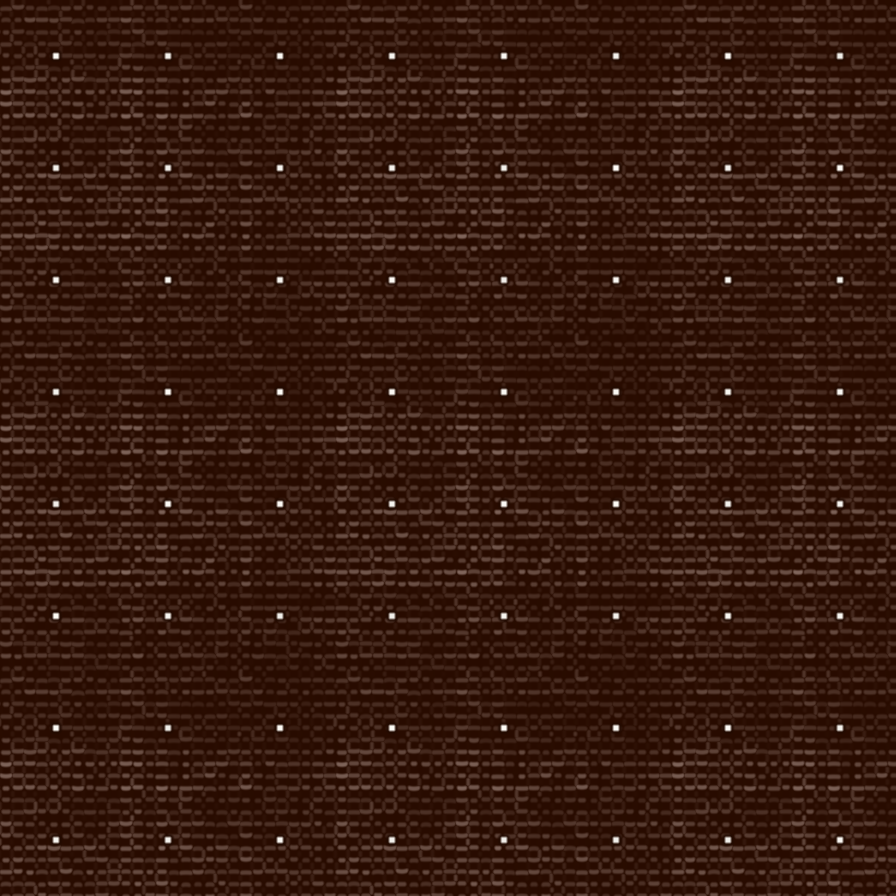
A Shadertoy shader for this texture:

```glsl
#define DOTS 8.0
#define DOT_HALF 0.0033
#define THREADS 28.0
#define WEAVE_TILE 0.375
#define SOFTNESS 0.26
#define DASH_RADIUS 0.05
#define TICK_RADIUS 0.02
#define DARK_BAND vec2(0.71, 0.63)
#define GROUND vec3(0.158, 0.045, 0.0)
#define THREAD vec3(0.44, 0.335, 0.295)
#define DOT_COLOR vec3(1.0, 0.99, 0.97)

float hash(vec2 p) {
    vec3 q = fract(p.xyx * vec3(0.1031, 0.1030, 0.0973));
    q += dot(q, q.yzx + 33.33);
    return fract((q.x + q.y) * q.z);
}

// Soft-edged stroke along x, bent into a shallow arc
float stroke(vec2 p, float halfLength, float radius, float bend) {
    p.y -= bend * p.x * p.x;
    p.x -= clamp(p.x, -halfLength, halfLength);
    return 1.0 - smoothstep(radius, radius + SOFTNESS, length(p));
}

// Irregular cloth: broken horizontal threads joined by fainter vertical ones
float weave(vec2 uv) {
    vec2 p = uv / WEAVE_TILE * THREADS;
    vec2 base = floor(p);
    float light = 0.0;
    for (int j = -1; j <= 1; j++) {
        for (int i = -1; i <= 1; i++) {
            vec2 cell = base + vec2(i, j);
            vec2 id = mod(cell, THREADS);
            vec2 local = p - cell;
            float a = hash(id + 3.7);
            float b = hash(id + 41.3);
            float c = hash(id.yx + 87.1);
            float row = mix(0.6, 1.1, hash(vec2(id.y, 211.0)));
            float column = mix(0.7, 1.1, hash(vec2(id.x, 157.0)));

            // Horizontal dash on the row line
            vec2 dashPos = local - vec2(0.5, (c - 0.5) * 0.12);
            float dash = stroke(dashPos, mix(0.08, 0.38, a), DASH_RADIUS, (b - 0.5) * 0.9);
            light = max(light, dash * mix(0.5, 1.0, b) * row * column);

            // Vertical tick between two rows, mostly faint
            vec2 tickPos = (local - vec2((a - 0.5) * 0.12, 0.5)).yx;
            float tick = stroke(tickPos, mix(0.03, 0.28, b), TICK_RADIUS, (a - 0.5) * 0.7);
            light = max(light, tick * 0.6 * c * c * column);
        }
    }
    // Slow fading toward one dark band each way per tile
    vec2 band = cos(6.2832 * (uv / WEAVE_TILE - DARK_BAND));
    return light * (1.0 - 0.13 * band.x - 0.15 * band.y);
}

void mainImage(out vec4 fragColor, in vec2 fragCoord) {
    vec2 uv = fragCoord / iResolution.xy;
    vec3 color = mix(GROUND, THREAD, weave(uv));

    // Pin dots: small rounded squares with a thin dark rim
    vec2 dotId = floor(uv * DOTS);
    vec2 offset = abs(fract(uv * DOTS) - 0.5) / DOTS;
    float dist = length(max(offset - DOT_HALF * 0.5, 0.0)) - DOT_HALF * 0.5;
    float rim = 1.0 - smoothstep(0.0015, 0.005, dist);
    color = mix(color, GROUND * 0.8, rim * 0.8);
    float edge = max(0.0018, 0.75 / iResolution.y);
    float pin = 1.0 - smoothstep(-edge, edge, dist);
    color = mix(color, DOT_COLOR * mix(0.94, 1.0, hash(dotId + 9.0)), pin);

    fragColor = vec4(color, 1.0);
}
```
